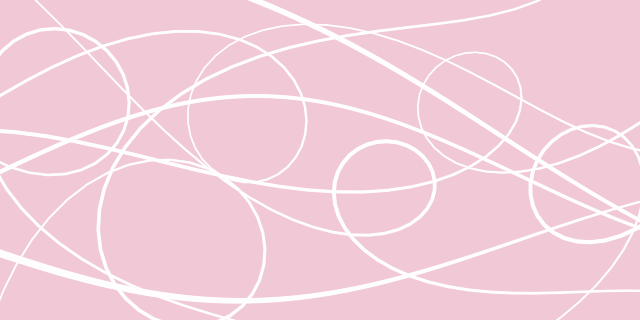
A Shadertoy shader for this background:

```glsl
// Thin white ribbons looping and sweeping over a flat pink ground.
// Three long tapered waves use an analytic distance; the looping strands are
// parametric curves, measured as chains of short tapered segments.

const float TAU = 6.2831853;
const int STRANDS = 6;
const int SEGMENTS = 72;
const vec3 PINK = vec3(0.946, 0.789, 0.839);
const vec3 WHITE = vec3(1.0, 0.995, 0.996);

float hash(float n) {
    return fract(sin(n * 127.1) * 43758.5453);
}

// Random value within a range, one channel per strand property.
float pick(float seed, float channel, float low, float high) {
    return mix(low, high, hash(seed + channel * 17.3));
}

// Signed distance to a segment whose half width runs from wa to wb.
float taperedSegment(vec2 p, vec2 a, vec2 b, float wa, float wb) {
    vec2 ab = b - a;
    float h = clamp(dot(p - a, ab) / max(dot(ab, ab), 1e-8), 0.0, 1.0);
    return length(p - a - ab * h) - mix(wa, wb, h);
}

// Signed distance to y = level + slope * x + amp * cos(freq * (x - crest)).
float wave(vec2 p, float level, float slope, float amp, float freq, float crest, float halfWidth) {
    float angle = freq * (p.x - crest);
    float height = level + slope * p.x + amp * cos(angle);
    float gradient = slope - amp * freq * sin(angle);
    return abs(p.y - height) / sqrt(1.0 + gradient * gradient) - halfWidth;
}

// A loop around the centre whose two tails drift away along one heading; t in -1..1.
vec2 strandPoint(float t, vec2 centre, vec2 along, vec2 radii, float lean) {
    vec2 across = vec2(-along.y, along.x);
    float angle = 6.5 * t + lean;
    return centre + along * (1.7 * t * t * t - radii.x * sin(angle))
                  + across * radii.y * cos(angle);
}

float strandHalfWidth(float t, float thin, float thick, float phase) {
    return mix(thin, thick, 0.5 + 0.5 * sin(3.0 * t + phase));
}

float strand(vec2 p, vec2 centre, float seed) {
    float heading = pick(seed, 1.0, -0.9, 0.9);
    vec2 along = vec2(cos(heading), sin(heading));
    float radius = pick(seed, 2.0, 0.17, 0.28);
    float side = hash(seed + 5.7) < 0.5 ? -1.0 : 1.0;
    vec2 radii = radius * vec2(1.0, side * pick(seed, 3.0, 0.75, 1.2));
    float lean = pick(seed, 4.0, -0.5, 0.5);
    float thick = pick(seed, 5.0, 0.0047, 0.0066);
    float phase = pick(seed, 6.0, 0.0, TAU);

    float thin = 0.0026;
    vec2 a = strandPoint(-1.0, centre, along, radii, lean);
    float wa = strandHalfWidth(-1.0, thin, thick, phase);
    float d = 1e3;
    for (int i = 1; i <= SEGMENTS; i++) {
        float t = 2.0 * float(i) / float(SEGMENTS) - 1.0;
        vec2 b = strandPoint(t, centre, along, radii, lean);
        float wb = strandHalfWidth(t, thin, thick, phase);
        d = min(d, taperedSegment(p, a, b, wa, wb));
        a = b;
        wa = wb;
    }
    return d;
}

void mainImage(out vec4 fragColor, in vec2 fragCoord) {
    vec2 p = fragCoord / iResolution.y;
    float aspect = iResolution.x / iResolution.y;
    float pixel = 1.0 / iResolution.y;
    float across = p.x / aspect;

    // Long sweeps: falling diagonal, broad arch, low bowl.
    float d = wave(p, 1.36, -0.5, 0.05, 3.0, 1.03, mix(0.011, 0.006, across));
    d = min(d, wave(p, 0.45, 0.0, 0.25, 1.9, 0.8, mix(0.007, 0.0052, across)));
    d = min(d, wave(p, 0.25, 0.0, -0.19, 1.8, 0.75, mix(0.012, 0.0035, across)));

    // Looping strands, spread evenly across and alternating high and low.
    for (int i = 0; i < STRANDS; i++) {
        float seed = float(i) + 1.0;
        float column = (float(i) + pick(seed, 7.0, 0.3, 0.7)) / float(STRANDS);
        float row = (i % 2 == 0 ? 0.68 : 0.34) + pick(seed, 8.0, -0.08, 0.08);
        d = min(d, strand(p, vec2(column * aspect, row), seed));
    }

    float ink = 1.0 - smoothstep(-0.6 * pixel, 0.6 * pixel, d);
    fragColor = vec4(mix(PINK, WHITE, ink), 1.0);
}
```
